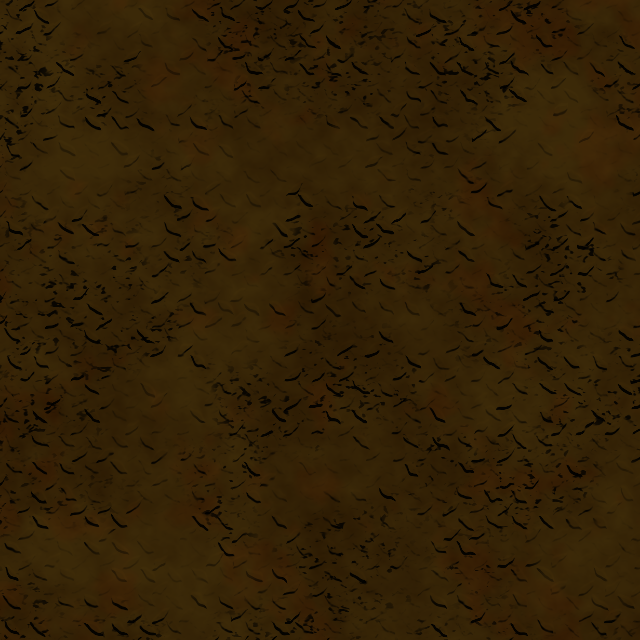
A WebGL 2 fragment shader for this texture:

```glsl
#version 300 es
precision highp float;
// Worn, dark brown tread plate: two interleaved lattices of slanted lens bumps,
// lit from above by differencing a height field. Layered value noise adds the
// rust clouds, ragged edges, uneven wear and clusters of small black pits.

uniform vec2 u_resolution;
out vec4 fragColor;

const float CELLS = 24.0;          // bumps of each direction across the canvas
const vec2 LIGHT_STEP = vec2(0.0009, 0.0036);
const vec3 SHADE_BROWN = vec3(0.163, 0.095, 0.008);
const vec3 LIGHT_BROWN = vec3(0.225, 0.155, 0.030);
const vec3 RUST_TINT = vec3(0.018, -0.008, -0.004);

float hash(vec2 p) {
    vec3 q = fract(vec3(p.xyx) * 0.1031);
    q += dot(q, q.yzx + 33.33);
    return fract((q.x + q.y) * q.z);
}

float noise(vec2 p) {
    vec2 cell = floor(p);
    vec2 f = fract(p);
    f = f * f * (3.0 - 2.0 * f);
    float low = mix(hash(cell), hash(cell + vec2(1.0, 0.0)), f.x);
    float high = mix(hash(cell + vec2(0.0, 1.0)), hash(cell + vec2(1.0)), f.x);
    return mix(low, high, f.y);
}

float fbm(vec2 p, int octaves) {
    float sum = 0.0, weight = 0.5, total = 0.0;
    for (int i = 0; i < octaves; i++) {
        sum += weight * noise(p);
        total += weight;
        weight *= 0.55;
        p = mat2(1.6, 1.2, -1.2, 1.6) * p + 17.3;
    }
    return sum / total;
}

// One lattice of lens bumps; slant is +1 for rising strokes, -1 for falling.
float lensLattice(vec2 g, float slant, float seed) {
    vec2 id = floor(g);
    vec2 q = fract(g) - 0.5;
    q += 0.12 * (vec2(hash(id + seed), hash(id + seed + 7.7)) - 0.5);
    vec2 axis = normalize(vec2(1.0, 0.8 * slant));
    float along = dot(q, axis) / 0.43;
    float across = dot(q, vec2(-axis.y, axis.x)) / 0.17;
    float lens = 1.0 - smoothstep(0.5, 1.05, abs(across) + along * along);
    float wear = hash(id + seed + 3.1);
    return lens * mix(0.15, 1.0, wear * wear);
}

float plateHeight(vec2 p) {
    vec2 ragged = vec2(noise(p * 95.0), noise(p * 95.0 + 41.0)) - 0.5;
    vec2 g = (p + 0.006 * ragged) * CELLS;
    float bumps = lensLattice(g, -1.0, 11.0) + lensLattice(g + 0.5, 1.0, 57.0);
    float grain = fbm(p * vec2(75.0, 100.0) + 9.0, 3);
    return bumps + 0.45 * grain;
}

// Short, flattened black specks, gathered where the wear is strong.
float pits(vec2 p, float wear) {
    vec2 q = p + 0.006 * (noise(p * 70.0) - 0.5);
    float speck = fbm(q * vec2(105.0, 165.0) + 23.0, 2);
    return smoothstep(0.66, 0.82, speck) * smoothstep(0.45, 0.72, wear);
}

void main() {
    vec2 p = gl_FragCoord.xy / u_resolution.y;

    // Slow variation of tone and wear
    float clouds = fbm(p * 6.0 + 3.0, 4) - 0.5;
    float mottle = fbm(p * 38.0 + 61.0, 3) - 0.5;
    float wear = fbm(p * 8.0 + 29.0, 4);
    float rust = smoothstep(0.52, 0.78, fbm(p * 16.0 + 83.0, 3));

    // Relief: shadow under each raised edge, faint light above it
    float slope = plateHeight(p + LIGHT_STEP) - plateHeight(p);
    float strength = mix(0.35, 1.7, smoothstep(0.33, 0.68, wear));
    float shadow = strength * smoothstep(0.03, 0.75, slope);
    float glow = 0.10 * clamp(-slope, 0.0, 0.6);

    // Brown base, darkened by relief and pits
    float tone = 0.68 + 1.1 * clouds + 0.8 * mottle - 0.8 * (wear - 0.5);
    vec3 color = mix(SHADE_BROWN, LIGHT_BROWN, clamp(tone, -0.2, 1.1));
    color += RUST_TINT * rust;
    color *= 1.0 + glow;
    color *= 1.0 - clamp(shadow, 0.0, 0.92);
    color *= 1.0 - 0.85 * pits(p, wear);
    fragColor = vec4(max(color, 0.0), 1.0);
}
```
